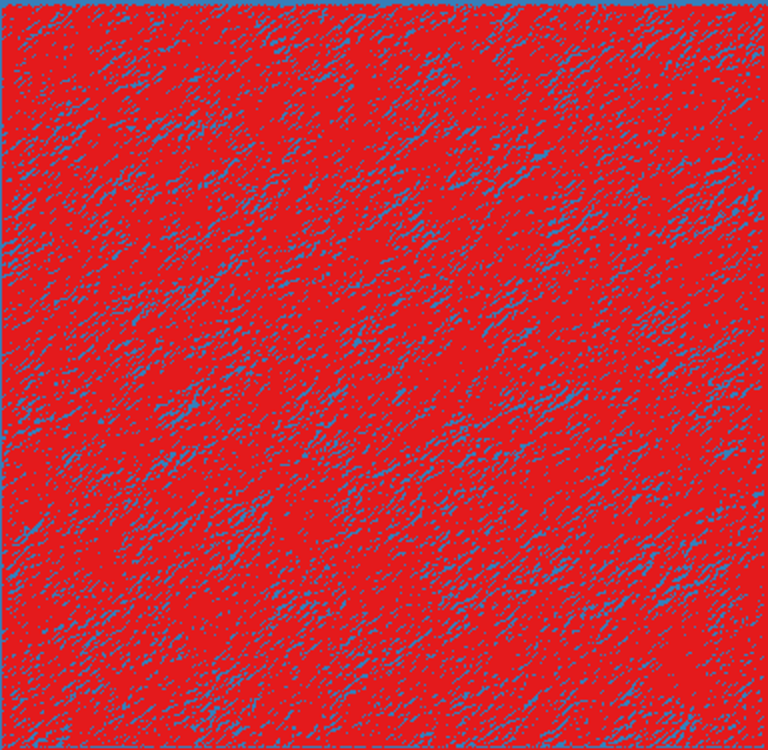
This texture is drawn by a Shadertoy shader. Its source:

```glsl
const vec2 GRID = vec2(384.0, 375.0);
const vec3 RED = vec3(0.894, 0.102, 0.110);
const vec3 BLUE = vec3(0.216, 0.494, 0.722);
const float SLANT = 0.65;
const float SOFTNESS = 0.85;
const float RINGING = -0.9;

float hash(vec2 p) {
    return fract(sin(dot(p, vec2(127.1, 311.7))) * 43758.5453);
}

float valueNoise(vec2 p) {
    vec2 i = floor(p);
    vec2 f = smoothstep(0.0, 1.0, p - i);
    float low = mix(hash(i), hash(i + vec2(1, 0)), f.x);
    float high = mix(hash(i + vec2(0, 1)), hash(i + vec2(1, 1)), f.x);
    return mix(low, high, f.y);
}

// Position along and across a slanted direction
vec2 slanted(vec2 p, float angle) {
    vec2 along = vec2(cos(angle), sin(angle));
    return vec2(dot(p, along), dot(p, vec2(-along.y, along.x)));
}

// Rise of stretched noise from one streak to the next, so dashes stay thin
float dashes(vec2 p, vec2 size) {
    vec2 q = p / size + 17.3;
    return valueNoise(q) - valueNoise(q - vec2(0.0, 1.0));
}

// Thin slanted dashes in loose clumps, with stray single grains
float grain(vec2 cell, float threshold) {
    vec2 p = slanted(cell, SLANT);
    float clump = valueNoise(p / vec2(14.0, 6.5) + 71.9);
    float stray = hash(cell + 5.5);
    float score = dashes(p, vec2(3.1, 1.25)) + 0.5 * clump + 0.35 * stray;
    return step(threshold, score);
}

// Blue rim on the left, top and bottom; plain red on the right
float cellInk(vec2 cell) {
    float ragged = step(0.5, hash(cell + 91.7));
    if (cell.x < 1.0 || cell.y >= GRID.y - 2.0 - ragged) return 1.0;
    if (cell.y < 1.0 || cell.x >= GRID.x - 2.0) return 0.0;
    if (cell.y < 2.0) return step(0.2, hash(cell + 33.1));
    return grain(cell, 0.745);
}

// Integral of a cubic filter with dark side lobes
vec2 filterIntegral(vec2 x, float lobe) {
    vec2 a = min(abs(x), 2.0);
    vec2 inner = a * (1.0 + a * a * ((lobe + 2.0) / 4.0 * a - (lobe + 3.0) / 3.0));
    vec2 outer = a * (-4.0 + a * (4.0 + a * (a / 4.0 - 5.0 / 3.0)));
    outer = lobe * (outer + 4.0 / 3.0) + 0.5;
    return sign(x) * mix(inner, outer, step(1.0, a));
}

// Share of each cell seen through the filter
vec2 cellWeight(vec2 cell, vec2 point, float width) {
    return filterIntegral((cell + 1.0 - point) / width, RINGING)
         - filterIntegral((cell - point) / width, RINGING);
}

float filteredInk(vec2 point, float width) {
    vec2 center = floor(point);
    float ink = 0.0;
    for (int y = -2; y <= 2; y++) {
        for (int x = -2; x <= 2; x++) {
            vec2 cell = center + vec2(x, y);
            vec2 w = cellWeight(cell, point, width);
            float weight = w.x * w.y;
            if (abs(weight) > 0.0001)
                ink += weight * cellInk(clamp(cell, vec2(0.0), GRID - 1.0));
        }
    }
    return ink;
}

void mainImage(out vec4 fragColor, in vec2 fragCoord) {
    vec2 point = fragCoord / iResolution.xy * GRID;
    vec3 color = mix(RED, BLUE, filteredInk(point, SOFTNESS));
    fragColor = vec4(clamp(color, 0.0, 1.0), 1.0);
}
```
